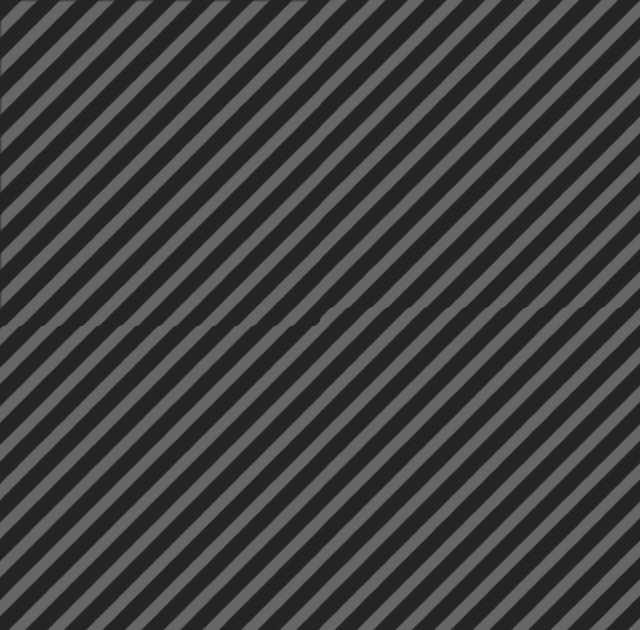
Write a Shadertoy shader that draws this pattern.

```glsl
float hash(vec2 p) {
    return fract(sin(dot(p, vec2(127.1, 311.7))) * 43758.5);
}

float valueNoise(vec2 p) {
    vec2 cell = floor(p), f = fract(p);
    f = f * f * (3.0 - 2.0 * f);
    return mix(mix(hash(cell), hash(cell + vec2(1, 0)), f.x),
               mix(hash(cell + vec2(0, 1)), hash(cell + vec2(1, 1)), f.x), f.y);
}

// Phase offset of the four slightly misaligned tiles
float tileShift(vec2 p) {
    float right = smoothstep(0.499, 0.503, p.x);
    float seam = mix(0.509, 0.4805, right);
    float lower = smoothstep(seam - 0.001, seam + 0.001, p.y);
    return mix(mix(-0.03, -0.01, right), mix(0.03, 0.04, right), lower);
}

// Diagonal band coverage, with 16.53 periods across the width
float stripe(vec2 p) {
    float phase = (p.x + p.y) * 16.53 + tileShift(p);
    phase += 0.014 * (valueNoise(p * 90.0) - 0.5);
    float d = abs(fract(phase - 0.24) - 0.5) - 0.211;
    float soft = max(0.045, 20.0 / iResolution.x);
    return 1.0 - smoothstep(-soft, soft, d);
}

// Thin dim rim along the top and left of the upper left tile
float rim(vec2 p) {
    float top = (1.0 - smoothstep(0.001, 0.004, p.y)) * (1.0 - smoothstep(0.49, 0.53, p.x));
    float left = (1.0 - smoothstep(0.001, 0.004, p.x)) * (1.0 - smoothstep(0.505, 0.512, p.y));
    return max(top, left);
}

void mainImage(out vec4 fragColor, in vec2 fragCoord) {
    // Width is 1, y runs downward from the top edge
    vec2 p = vec2(fragCoord.x, iResolution.y - fragCoord.y) / iResolution.x;

    float light = stripe(p) * (1.0 - 0.45 * rim(p));
    vec3 color = mix(vec3(0.14), vec3(0.40), light);
    fragColor = vec4(color, 1.0);
}
```
